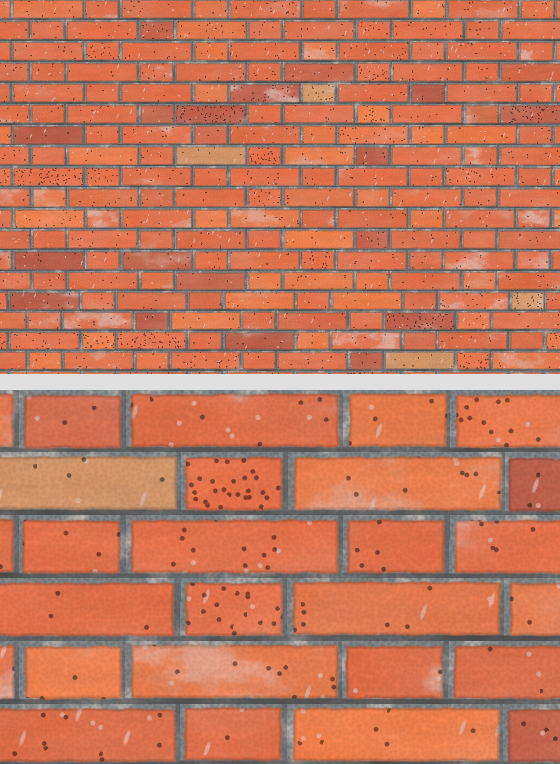
Top: the whole. Bottom: its middle third, enlarged.
Give the GLSL for this texture, as a WebGL 1 fragment shader.

```glsl
precision highp float;
uniform vec2 u_resolution;

#define ROWS 17.87
#define PERIOD 0.291
#define JOINT 0.0090
#define CORNER 0.0022
#define RED vec3(0.87, 0.42, 0.27)
#define ORANGE vec3(0.93, 0.49, 0.27)
#define BURNT vec3(0.68, 0.33, 0.27)
#define BUFF vec3(0.82, 0.58, 0.40)
#define CHALK vec3(0.87, 0.72, 0.68)
#define MORTAR vec3(0.48, 0.50, 0.51)
#define LIME vec3(0.67, 0.66, 0.65)
#define SHADOW vec3(0.29, 0.29, 0.29)

float hash(vec2 p) {
  return fract(sin(dot(p, vec2(127.1, 311.7))) * 4375.85);
}

// Layered, rotated sines, roughly -1 to 1
float waves(vec2 p) {
  float sum = 0.0, amp = 0.5;
  for (int i = 0; i < 5; i++) {
    p = mat2(0.8, 0.6, -0.6, 0.8) * p * 1.9 + 2.3;
    sum += amp * sin(p.x + 1.7 * sin(p.y));
    amp *= 0.6;
  }
  return sum;
}

// Cellular noise: distance to the nearest point, and its random value
vec2 cells(vec2 p) {
  vec2 base = floor(p), nearest = vec2(9.0, 0.0);
  for (int y = -1; y <= 1; y++) {
    for (int x = -1; x <= 1; x++) {
      vec2 cell = base + vec2(float(x), float(y));
      vec2 point = cell + vec2(hash(cell), hash(cell + 41.3));
      float dist = length(p - point);
      if (dist < nearest.x) nearest = vec2(dist, hash(cell + 17.9));
    }
  }
  return nearest;
}

// Round specks at the share of cells given by amount
float specks(vec2 p, float radius, float amount) {
  vec2 c = cells(p);
  return step(1.0 - amount, c.y) * (1.0 - smoothstep(radius * 0.5, radius, c.x));
}

float roundedBox(vec2 p, vec2 halfSize) {
  vec2 q = abs(p) - halfSize + CORNER;
  return length(max(q, 0.0)) + min(max(q.x, q.y), 0.0) - CORNER;
}

void main() {
  // Position in canvas heights, measured down from the top left
  vec2 pos = vec2(gl_FragCoord.x, u_resolution.y - gl_FragCoord.y) / u_resolution.y;
  float soft = max(1.0 / u_resolution.y, 0.0012);

  // Courses, slightly tighter towards the bottom
  float course = pos.y * ROWS + 0.05;
  course += 0.05 * max(course - 13.0, 0.0);
  float row = floor(course);

  // Alternating long and short bricks, shifted half a period per course
  float period = PERIOD - 0.005 * pos.y;
  float start = 0.030 + 0.008 * pos.y - 0.0137 * step(13.5, row);
  float column = (pos.x - start) / period + 0.5 * mod(row, 2.0);
  float along = fract(column);
  float header = step(0.67, along);
  vec2 id = vec2(2.0 * floor(column) + header, row) + 30.0;
  vec4 rnd = vec4(hash(id), hash(id + 71.7), hash(id + 133.1), hash(id + 207.5));

  vec2 cellHalf = vec2(mix(0.335, 0.165, header) * period, 0.5 / ROWS);
  vec2 local = vec2((along - mix(0.335, 0.835, header)) * period,
                    (fract(course) - 0.5) / ROWS);
  vec2 halfSize = cellHalf - 0.5 * JOINT;
  vec2 shifted = local - (rnd.xy - 0.5) * vec2(0.003, 0.0016);
  float edge = roundedBox(shifted, halfSize) + 0.0007 * waves(pos * 60.0);

  // Fired clay colour of each brick
  vec3 brick = mix(RED, ORANGE, 0.8 * smoothstep(0.6, 1.0, rnd.x));
  brick = mix(brick, BURNT, 0.85 * smoothstep(0.84, 1.0, rnd.y));
  brick = mix(brick, BUFF, step(0.988, rnd.z));
  brick *= 0.97 + 0.06 * rnd.w;

  // Clouding, chalky smears and scratches
  float cloud = waves(pos * vec2(7.0, 14.0) + rnd.zw * 20.0);
  brick = mix(brick, CHALK, 0.10 + 0.10 * cloud);
  float smear = smoothstep(0.25, 1.0, cloud + 0.2 * waves(pos * 45.0));
  brick = mix(brick, CHALK, 0.75 * smear * smoothstep(0.45, 0.95, rnd.z));
  float scratch = specks(vec2(pos.x * 75.0 + pos.y * 24.0, pos.y * 24.0), 0.20, 0.05);
  float fleck = specks(pos * 85.0, 0.25, 0.05);
  brick = mix(brick, CHALK, 0.7 * max(scratch, fleck));

  // Pits, mostly on rough bricks, and fine grain
  float rough = smoothstep(0.8, 0.95, rnd.w);
  brick *= 1.0 - 0.45 * specks(pos * 150.0, 0.42, 0.04 + 0.25 * rough);
  float grain = cells(pos * 260.0).x - 0.45;
  brick *= 1.0 + 0.09 * grain + 0.025 * waves(pos * vec2(20.0, 70.0));
  brick *= 1.0 - 0.20 * smoothstep(-0.0035, 0.0, edge);

  // Sandy joints, shaded under and beside the bricks
  vec3 joint = mix(MORTAR, LIME, smoothstep(0.0, 0.9, waves(pos * 32.0)));
  joint *= 1.0 + 0.25 * grain;
  vec2 beyond = shifted - halfSize;
  float shade = max(smoothstep(-0.001, 0.001, beyond.y),
                    0.6 * smoothstep(-0.001, 0.001, beyond.x));
  shade *= 0.65 + 0.35 * waves(pos * vec2(12.0, 30.0));
  joint = mix(joint, SHADOW, clamp(shade, 0.0, 1.0));

  gl_FragColor = vec4(mix(brick, joint, smoothstep(-soft, soft, edge)), 1.0);
}
```
